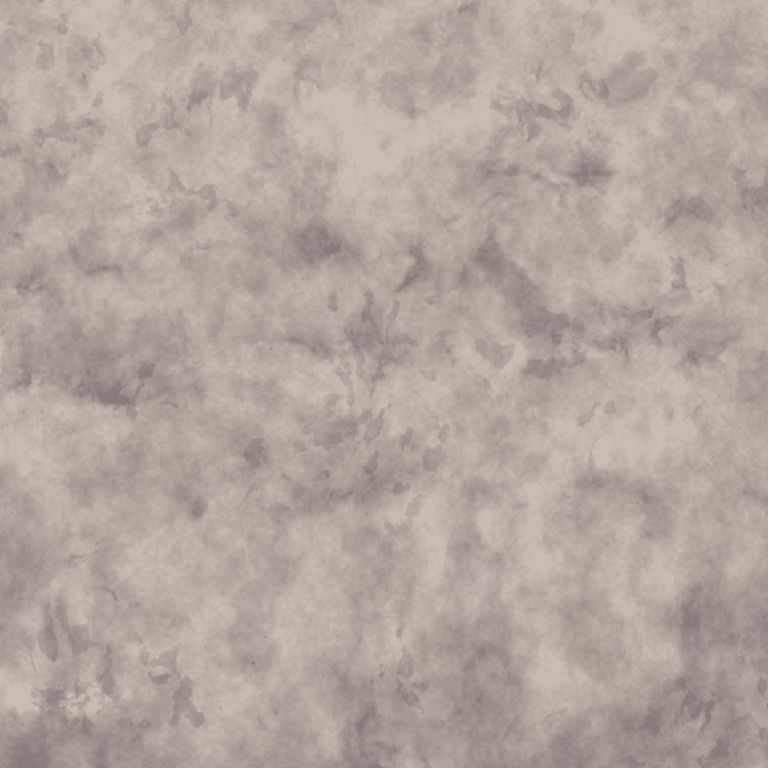
Write a Shadertoy shader that draws this texture.

```glsl
// Weathered grey-beige plaster wall with smoky horizontal stains and faint drips.
#define DARK_TONE vec3(0.600, 0.553, 0.530)
#define LIGHT_TONE vec3(0.752, 0.710, 0.670)
#define STAIN_TINT vec3(-0.006, -0.004, 0.008)
#define BASE_LEVEL 0.84
#define CLOUD_AMOUNT 0.90
#define MOTTLE_AMOUNT 1.05
#define SPECKLE_AMOUNT 0.75
#define BAND_AMOUNT 0.90
#define BLOTCH_AMOUNT 0.55
#define STREAK_AMOUNT 0.42
#define GRAIN_AMOUNT 0.20
#define BAND_HEIGHT 0.024

const int BAND_COUNT = 8;
// Each stain band: height of its lower edge, left end, right end, strength.
const vec4 BANDS[BAND_COUNT] = vec4[](
    vec4(0.635, -0.10, 0.22, 0.85),
    vec4(0.680, 0.24, 0.46, 0.50),
    vec4(0.550, 0.30, 1.10, 0.85),
    vec4(0.485, -0.10, 0.36, 1.00),
    vec4(0.360, 0.06, 1.10, 0.65),
    vec4(0.760, 0.60, 0.92, 0.70),
    vec4(0.590, 0.78, 0.95, 0.65),
    vec4(0.935, 0.35, 0.60, 0.45));

float hash(vec2 p) {
    vec3 q = fract(vec3(p.xyx) * 0.1031);
    q += dot(q, q.yzx + 33.33);
    return fract((q.x + q.y) * q.z);
}

float noise(vec2 p) {
    vec2 cell = floor(p), f = fract(p);
    f = f * f * (3.0 - 2.0 * f);
    return mix(mix(hash(cell), hash(cell + vec2(1, 0)), f.x),
               mix(hash(cell + vec2(0, 1)), hash(cell + vec2(1, 1)), f.x), f.y);
}

// Fractal noise, centred on 0.5.
float fbm(vec2 p) {
    float sum = 0.0, amp = 0.516;
    for (int i = 0; i < 5; i++) {
        sum += amp * noise(p);
        p = mat2(0.8, 0.6, -0.6, 0.8) * p * 2.03 + 19.7;
        amp *= 0.5;
    }
    return sum;
}

// Soft patch that is 1 at its centre and fades to 0 at its radii.
float patchMask(vec2 p, vec2 centre, vec2 radii) {
    return 1.0 - smoothstep(0.2, 1.0, length((p - centre) / radii));
}

// Stain with a ragged lower edge that fades upwards.
float stainBand(vec2 p, vec4 band) {
    float wander = 0.050 * (fbm(vec2(p.x * 7.0, band.x * 43.0)) - 0.5);
    float ragged = 0.080 * (fbm(p * 24.0 + 7.0) - 0.5);
    float d = p.y - band.x + wander + ragged;
    float profile = smoothstep(-0.025, 0.006, d) * exp(-max(d, 0.0) / BAND_HEIGHT);
    float ends = smoothstep(-0.05, 0.06, p.x - band.y) * smoothstep(-0.05, 0.06, band.z - p.x);
    float breaks = 0.15 + 0.95 * smoothstep(0.34, 0.64, fbm(p * vec2(14.0, 19.0) + band.x * 31.0));
    return profile * ends * breaks * band.w;
}

// Tiny round pits scattered one to a cell; density is the share of filled cells.
float pits(vec2 p, float scale, float density) {
    vec2 cell = floor(p * scale);
    vec2 centre = 0.35 + 0.3 * vec2(hash(cell + 3.1), hash(cell + 8.7));
    float radius = 0.10 + 0.12 * hash(cell + 5.3);
    float spot = 1.0 - smoothstep(radius * 0.4, radius + 0.12, length(fract(p * scale) - centre));
    return spot * step(1.0 - density, hash(cell + 12.9));
}

void mainImage(out vec4 fragColor, in vec2 fragCoord) {
    vec2 p = fragCoord / iResolution.y;
    vec2 warp = vec2(fbm(p * 9.0 + 2.0), fbm(p * 9.0 + 41.0)) - 0.5;
    vec2 q = p + 0.08 * warp;

    // Cloudy plaster with trowel mottling and small speckle.
    float level = BASE_LEVEL + 0.10 * (p.y - 0.5);
    level += CLOUD_AMOUNT * (fbm(q * vec2(6.0, 7.5)) - 0.5);
    level += MOTTLE_AMOUNT * (fbm(q * vec2(21.0, 19.0) + 13.0) - 0.5);
    level += SPECKLE_AMOUNT * (fbm(p * vec2(62.0, 52.0) + 33.0) - 0.5);

    // Smoky bands.
    float stain = 0.0;
    for (int i = 0; i < BAND_COUNT; i++) stain += BAND_AMOUNT * stainBand(p, BANDS[i]);

    // Crinkled blotches, mostly in the upper part.
    float upper = smoothstep(0.38, 0.62, p.y);
    float blotch = smoothstep(0.50, 0.66, fbm(q * vec2(17.0, 18.0) + 63.0));
    float cluster = patchMask(p, vec2(0.78, 0.68), vec2(0.36, 0.20));
    stain += BLOTCH_AMOUNT * blotch * (0.25 + 0.35 * upper + 0.7 * cluster);

    // Vertical drips and damp areas in the lower part.
    float lower = 1.0 - smoothstep(0.28, 0.40, p.y);
    float drip = smoothstep(0.44, 0.74, fbm(vec2(q.x * 20.0, q.y * 5.0) + 27.0));
    stain += STREAK_AMOUNT * drip * lower;
    stain += 0.38 * (1.0 - smoothstep(0.02, 0.17, p.y + 0.25 * warp.y));
    stain += 0.45 * patchMask(q, vec2(0.0, 0.27), vec2(0.09, 0.16));
    float slab = smoothstep(0.884, 0.892, p.x + 0.01 * warp.x)
               * smoothstep(0.05, 0.12, p.y) * (1.0 - smoothstep(0.20, 0.24, p.y));
    stain += 0.30 * slab;

    // Small sharp scuffs in scattered groups, worn chips and pits.
    float groups = smoothstep(0.47, 0.62, fbm(p * 8.0 + 55.0));
    float scuff = smoothstep(0.56, 0.68, fbm(q * vec2(44.0, 34.0) + 80.0));
    stain += 0.50 * scuff * (0.2 + 0.8 * groups);
    float worn = patchMask(p, vec2(0.03, 0.505), vec2(0.06, 0.025))
               + patchMask(p, vec2(0.10, 0.09), vec2(0.12, 0.035))
               + 0.7 * patchMask(p, vec2(0.19, 0.74), vec2(0.06, 0.05));
    level += 0.60 * worn * smoothstep(0.48, 0.62, fbm(p * 85.0));
    stain += 0.45 * pits(p, 120.0, 0.004);

    // Fine surface grain.
    level += GRAIN_AMOUNT * (noise(p * 190.0) + noise(p * 290.0 + 9.0) - 1.0);

    float tone = clamp(level - stain, -0.40, 1.20);
    vec3 color = mix(DARK_TONE, LIGHT_TONE, tone) + STAIN_TINT * min(stain, 1.0);
    fragColor = vec4(color, 1.0);
}
```
